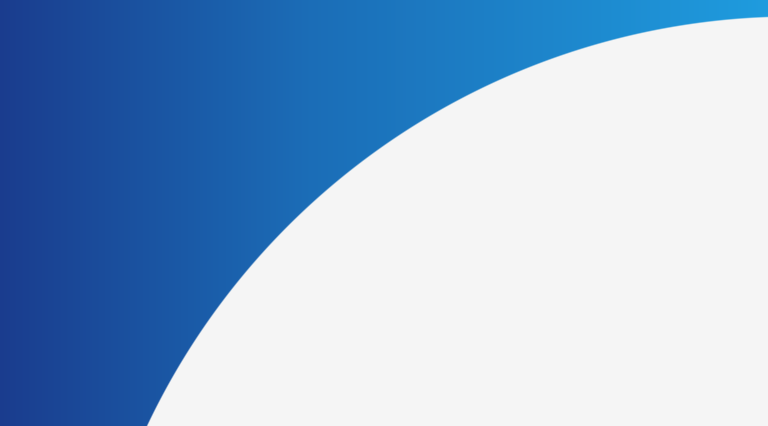
A WebGL 1 fragment shader for this background:

```glsl
precision highp float;

uniform vec2 u_resolution;

#define DEEP_BLUE vec3(0.100, 0.235, 0.555)
#define MID_BLUE vec3(0.105, 0.425, 0.715)
#define SKY_BLUE vec3(0.120, 0.610, 0.870)
#define PAPER vec3(0.961)
#define MID_STOP 0.4
#define DISC_CENTER vec2(1.8631, -0.7181)
#define DISC_RADIUS 1.6793

// Three-stop horizontal gradient, t runs from left (0) to right (1)
vec3 blueGradient(float t) {
  vec3 leftPart = mix(DEEP_BLUE, MID_BLUE, t / MID_STOP);
  vec3 rightPart = mix(MID_BLUE, SKY_BLUE, (t - MID_STOP) / (1.0 - MID_STOP));
  return t < MID_STOP ? leftPart : rightPart;
}

float discDistance(vec2 p) {
  return length(p - DISC_CENTER) - DISC_RADIUS;
}

void main() {
  // Positions in canvas heights; the disc keeps its place across the width
  vec2 p = gl_FragCoord.xy / u_resolution.y;
  float pixel = 1.0 / u_resolution.y;

  vec3 color = blueGradient(gl_FragCoord.x / u_resolution.x);

  // Large pale disc with a smoothed rim
  float disc = 1.0 - smoothstep(-pixel, pixel, discDistance(p));
  color = mix(color, PAPER, disc);

  gl_FragColor = vec4(color, 1.0);
}
```
